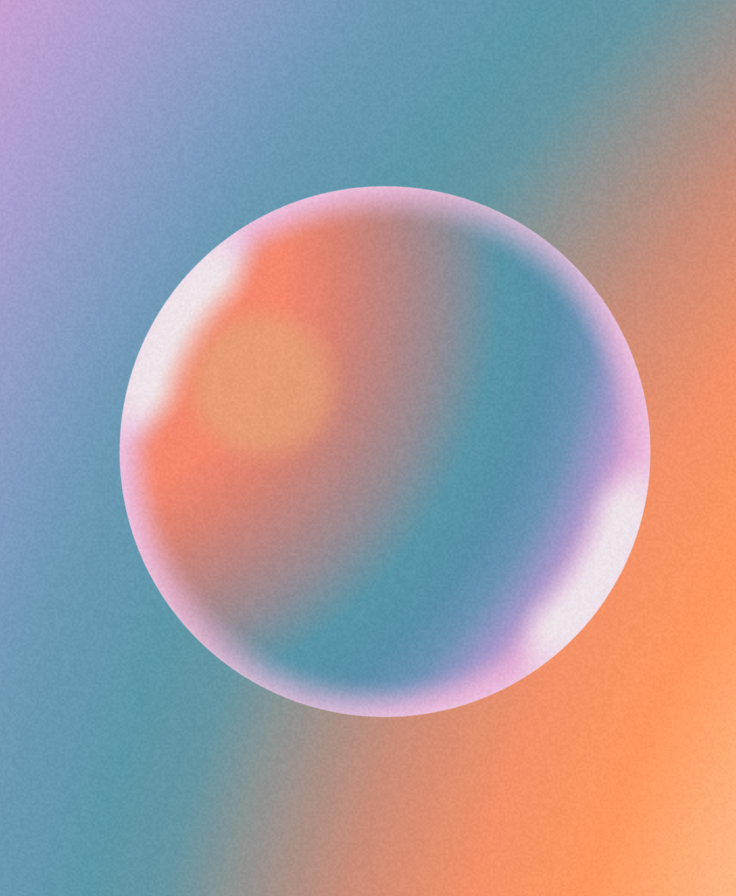
Give the GLSL for this background, as a Shadertoy shader.

```glsl
const vec2 ORB_CENTER = vec2(0.4297, 0.496);
const float ORB_RADIUS = 0.2962;
const vec3 TEAL = vec3(0.350, 0.585, 0.660);
const vec3 ORANGE = vec3(1.0, 0.595, 0.370);
const vec3 LILAC = vec3(0.645, 0.625, 0.820);
const vec3 PINK = vec3(0.915, 0.715, 0.850);
const vec3 PEARL = vec3(0.935, 0.905, 0.925);

float hash(vec2 cell) {
    vec3 q = fract(vec3(cell.xyx) * 0.1031);
    q += dot(q, q.yzx + 33.33);
    return fract((q.x + q.y) * q.z);
}

float valueNoise(vec2 p) {
    vec2 cell = floor(p);
    vec2 f = smoothstep(0.0, 1.0, fract(p));
    float low = mix(hash(cell), hash(cell + vec2(1, 0)), f.x);
    float high = mix(hash(cell + vec2(0, 1)), hash(cell + vec2(1, 1)), f.x);
    return mix(low, high, f.y);
}

// Linear gradient segment, clamped at both stops
vec3 blendStop(vec3 base, vec3 next, float start, float end, float t) {
    return mix(base, next, clamp((t - start) / (end - start), 0.0, 1.0));
}

// Wide arcs sweeping from warm lower right to lilac upper left
vec3 backdrop(vec2 p) {
    float d = distance(p, vec2(2.275, -0.497));
    vec3 c = vec3(1.0, 0.71, 0.51);
    c = blendStop(c, ORANGE, 1.55, 1.69, d);
    c = blendStop(c, vec3(0.955, 0.565, 0.405), 1.69, 1.82, d);
    c = blendStop(c, vec3(0.800, 0.550, 0.470), 1.82, 1.953, d);
    c = blendStop(c, vec3(0.550, 0.580, 0.580), 1.953, 2.083, d);
    c = blendStop(c, vec3(0.400, 0.590, 0.640), 2.083, 2.15, d);
    c = blendStop(c, vec3(0.365, 0.595, 0.665), 2.15, 2.235, d);
    c = blendStop(c, vec3(0.430, 0.605, 0.715), 2.235, 2.384, d);
    c = blendStop(c, vec3(0.520, 0.615, 0.775), 2.384, 2.474, d);
    c = blendStop(c, LILAC, 2.474, 2.585, d);
    return blendStop(c, vec3(0.790, 0.630, 0.830), 2.585, 2.73, d);
}

// Reversed gradient inside the orb, with a faint inner disc
vec3 orbInterior(vec2 p) {
    float d = distance(p, vec2(0.0625, 0.690));
    vec3 c = vec3(0.960, 0.530, 0.430);
    c = blendStop(c, vec3(0.860, 0.510, 0.445), 0.255, 0.315, d);
    c = blendStop(c, vec3(0.715, 0.525, 0.520), 0.315, 0.380, d);
    c = blendStop(c, vec3(0.570, 0.550, 0.585), 0.380, 0.436, d);
    c = blendStop(c, TEAL, 0.436, 0.495, d);
    c = blendStop(c, vec3(0.345, 0.565, 0.665), 0.495, 0.555, d);
    c = blendStop(c, vec3(0.420, 0.575, 0.715), 0.555, 0.597, d);
    c = blendStop(c, vec3(0.620, 0.590, 0.780), 0.597, 0.634, d);
    c = blendStop(c, vec3(0.835, 0.625, 0.820), 0.634, 0.668, d);
    float disc = 1.0 - smoothstep(0.055, 0.10, distance(p, vec2(0.293, 0.570)));
    return mix(c, vec3(0.900, 0.630, 0.470), disc * 0.8);
}

// Pink rim light with pearl crescents at opposite ends of one axis
vec3 addRim(vec3 base, vec2 offset, float radius) {
    float depth = max(radius - length(offset), 0.0);
    vec2 direction = offset / max(length(offset), 0.001);
    float along = abs(dot(direction, vec2(-0.866, 0.5)));
    float crescent = smoothstep(0.86, 0.97, along);
    float width = mix(0.046, 0.072, crescent);
    float glow = 1.0 - smoothstep(width * crescent * 0.35, width, depth);
    float strength = mix(0.70, 0.98, smoothstep(0.1, 0.85, along));
    vec3 c = mix(base, mix(PINK, PEARL, crescent), glow * strength);
    float edgeLight = exp(-depth / 0.006);
    return mix(c, vec3(0.955, 0.825, 0.910), edgeLight * 0.42);
}

void mainImage(out vec4 fragColor, in vec2 fragCoord) {
    vec2 p = fragCoord / iResolution.y;
    float pixel = 1.0 / iResolution.y;
    vec2 offset = p - ORB_CENTER;

    vec3 orb = addRim(orbInterior(p), offset, ORB_RADIUS);
    float edge = length(offset) - ORB_RADIUS;
    float mask = 1.0 - smoothstep(-pixel, pixel, edge);
    vec3 color = mix(backdrop(p), orb, mask);

    // Fine film grain
    color += (valueNoise(p * 430.0) - 0.5) * 0.035;
    fragColor = vec4(clamp(color, 0.0, 1.0), 1.0);
}
```
